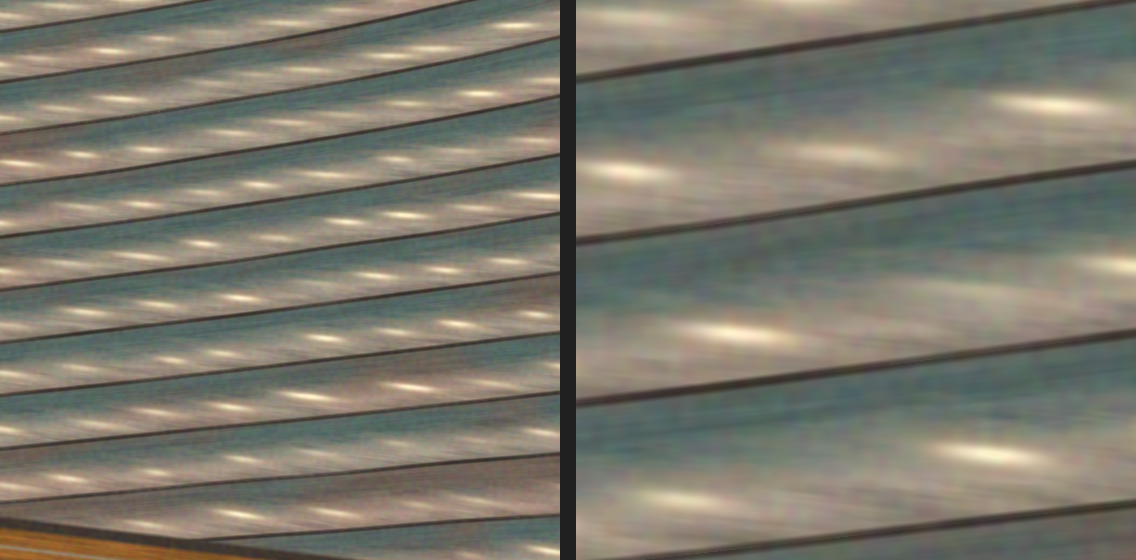
Left, the full canvas; right, a detail of the centre.
Give the GLSL for this texture, as a WebGL 2 fragment shader.

```glsl
#version 300 es
precision highp float;
uniform vec2 u_resolution;
out vec4 fragColor;

const vec3 TEAL = vec3(0.33, 0.40, 0.385);
const vec3 UMBER = vec3(0.43, 0.37, 0.33);
const vec3 SILVER = vec3(0.61, 0.59, 0.53);
const vec3 ROSE = vec3(0.66, 0.57, 0.51);
const vec3 SEAM = vec3(0.20, 0.17, 0.15);
const vec3 GLINT = vec3(1.0, 0.94, 0.80);
const vec3 FRINGE = vec3(0.80, 0.63, 0.45);
const vec3 OCHRE = vec3(0.57, 0.37, 0.17);
const float TILT = 0.22; // slope of the ribs against their row

float hash(vec2 p) {
    vec3 q = fract(p.xyx * vec3(0.1031, 0.1030, 0.0973));
    q += dot(q, q.yzx + 33.33);
    return fract((q.x + q.y) * q.z);
}

float noise(vec2 p) {
    vec2 i = floor(p), f = fract(p);
    f = f * f * (3.0 - 2.0 * f);
    return mix(mix(hash(i), hash(i + vec2(1, 0)), f.x),
               mix(hash(i + vec2(0, 1)), hash(i + vec2(1, 1)), f.x), f.y);
}

float fbm(vec2 p) {
    return 0.55 * noise(p) + 0.3 * noise(p * 2.1 + 17.0) + 0.15 * noise(p * 4.3 + 41.0);
}

// Height of one row: rows fan out towards the right
float rowHeight(float x) {
    return 0.0935 + 0.0131 * x;
}

// Continuous row number; whole values lie on the seams
float rowCoord(vec2 p) {
    float sag = 0.07 * p.x * (1.0 - p.x) * p.y * p.y;
    float bulge = 0.007 * sin(3.14159 * p.y);
    float wobble = 0.003 * (noise(vec2(p.x * 5.0, p.y * 9.0)) - 0.5);
    return (p.y + sag - bulge + wobble - 0.101 - 0.085 * p.x) / rowHeight(p.x);
}

// Tilted reflections along one row: x is the bright core, y the wide glow
vec2 glints(float x, float f, float row) {
    float count = 7.0 + 0.28 * row;
    float shift = hash(vec2(row, 3.7));
    float cell = floor(x * count + shift);
    vec2 light = vec2(0.0);
    for (int i = -1; i <= 1; i++) {
        vec2 id = vec2(cell + float(i) + 20.0, row + 30.0);
        float center = (id.x - 19.5 - shift + 0.5 * (hash(id) - 0.5)) / count;
        float level = 0.35 + 0.14 * (hash(id + 7.1) - 0.5);
        float dx = x - center;
        float dy = (f - level) * rowHeight(x) + TILT * dx;
        float reach = mix(0.025, 0.046, hash(id + 13.3));
        float power = mix(0.25, 1.1, hash(id + 29.9));
        float along = dx / reach;
        float thick = dy > 0.0 ? 0.0048 : 0.0062;
        light.x += power * exp(-along * along - pow(dy / thick, 2.0));
        light.y += power * exp(-0.45 * along * along - pow(dy / 0.013, 2.0));
    }
    return light;
}

// Glassy row: dark above, pale and ribbed below
vec3 rowColor(vec2 p, float f, float row) {
    float patches = fbm(vec2(p.x * 3.5 + row * 5.3, row * 2.7 + f * 0.8));
    float corner = smoothstep(0.75, 0.0, p.x) * smoothstep(0.22, 0.10, p.y);
    float warm = clamp(smoothstep(0.45, 0.8, patches) + corner, 0.0, 1.0);
    float lift = f * rowHeight(p.x);
    float ribs = fbm(vec2(p.x * 13.0 + row * 3.1, (lift + TILT * p.x) * 110.0));
    float streaks = fbm(vec2(p.x * 9.0, lift * 160.0 + row * 23.0));

    float shade = smoothstep(0.22, 0.74, f + 0.32 * (ribs - 0.5) + 0.2 * (patches - 0.5));
    vec3 pale = mix(SILVER, ROSE, clamp(warm + 0.35, 0.0, 1.0));
    pale *= mix(0.86, 1.0, smoothstep(0.0, 0.25, f)) * (0.82 + 0.36 * ribs);
    vec3 dark = mix(TEAL, UMBER, warm) * (0.88 + 0.24 * streaks);
    dark = mix(dark, UMBER, 0.4 * smoothstep(0.85, 1.0, f));
    vec3 color = mix(pale, dark, shade);

    vec2 light = glints(p.x, f, row);
    color = mix(color, FRINGE, clamp(0.42 * light.y, 0.0, 0.6));
    return mix(color, GLINT, clamp(1.05 * light.x, 0.0, 1.0));
}

// Ground in the lower left corner, with a pale band across it
vec3 groundColor(vec2 p, float depth) {
    float grain = fbm(vec2(p.x * 9.0, (p.y + 0.12 * p.x) * 90.0));
    vec3 color = OCHRE * (0.72 + 0.5 * grain);
    float band = exp(-pow((depth - 0.052) / 0.004, 2.0));
    return mix(color, SILVER, 0.6 * band);
}

void main() {
    vec2 p = gl_FragCoord.xy / u_resolution;
    float px = 1.0 / min(u_resolution.x, u_resolution.y);
    float rowPos = rowCoord(p);
    float row = floor(rowPos), f = fract(rowPos);
    vec3 color = rowColor(p, f, row);

    // Seams, worn unevenly along their length
    float seamDist = min(f, 1.0 - f) * rowHeight(p.x);
    float wear = mix(0.55, 0.95, noise(vec2(p.x * 7.0, floor(rowPos + 0.5) * 3.3)));
    float seam = 1.0 - smoothstep(0.0008, 0.0042 + px, seamDist);
    color = mix(color, SEAM, seam * wear);

    // Lower rim and the ground below it
    float depth = 0.0765 - 0.121 * p.x - p.y;
    color = mix(color, SEAM * 1.25, smoothstep(-0.004 - px, 0.004, depth));
    color = mix(color, groundColor(p, depth), smoothstep(0.014, 0.023 + px, depth));

    // Fine mottling
    vec3 mottle = vec3(noise(p * 120.0), noise(p * 130.0 + 50.0), noise(p * 110.0 + 90.0));
    color += 0.05 * (mottle - 0.5);
    fragColor = vec4(clamp(color, 0.0, 1.0), 1.0);
}
```
